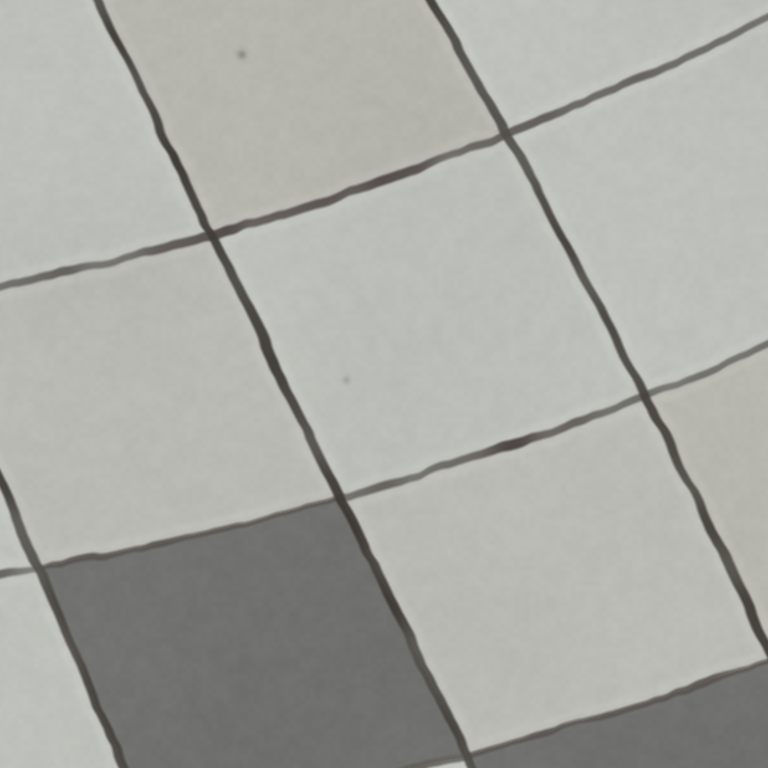
Give the GLSL for this texture, as a WebGL 2 fragment shader.

```glsl
#version 300 es
precision highp float;
// Worn pale floor tiles with two grey ones, seen at a slant, with dark uneven joints.

uniform vec2 u_resolution;
out vec4 fragColor;

const vec3 COOL_TILE = vec3(0.742, 0.753, 0.733);
const vec3 WARM_TILE = vec3(0.708, 0.704, 0.676);
const vec3 GREY_TILE = vec3(0.440, 0.442, 0.434);
const vec3 DARK_JOINT = vec3(0.215, 0.200, 0.180);
const vec3 PALE_JOINT = vec3(0.430, 0.425, 0.405);
const vec3 STAIN = vec3(0.270, 0.235, 0.230);

const float STEEP_HALF_WIDTH = 0.0052;
const float CROSS_HALF_WIDTH = 0.0050;
const float EDGE_BLUR = 0.0028;
const float WOBBLE = 0.0045;
const float MOTTLE = 0.018;
const float GRAIN = 0.014;

// Warmth of each tile: one group of four columns per row, from the top.
const mat4 WARMTH = mat4(0.0, 0.1, 1.0, 0.0,
                         0.0, 0.6, 0.2, 0.1,
                         0.2, 0.0, 0.5, 0.9,
                         0.2, 0.0, 0.0, 0.5);

float hash(vec2 p) {
    vec3 q = fract(vec3(p.xyx) * 0.1031);
    q += dot(q, q.yzx + 33.33);
    return fract((q.x + q.y) * q.z);
}

float noise(vec2 p) {
    vec2 cell = floor(p), f = fract(p);
    f = f * f * (3.0 - 2.0 * f);
    return mix(mix(hash(cell), hash(cell + vec2(1, 0)), f.x),
               mix(hash(cell + vec2(0, 1)), hash(cell + vec2(1, 1)), f.x), f.y);
}

// Horizontal position of steep joint k at depth y below the top.
float steepJoint(float k, float y) {
    float spacing = 0.4155 + 0.0725 * y - 0.0345 * y * y;
    float bow = 0.021 + 0.013 * y - 0.0345 * y * y;
    return 0.126 + 0.4895 * y + k * spacing + k * k * bow;
}

// Depth of cross joint j at horizontal position x.
float crossJoint(float j, float x) {
    float start = 0.3737 + 0.3827 * j - 0.009 * j * j;
    return start + (0.035 * j - 0.2) * x + (0.02 * j - 0.152) * x * x;
}

float wobble(float along, float seed) {
    return WOBBLE * (noise(vec2(along * 28.0, seed)) - 0.5)
         + 0.4 * WOBBLE * (noise(vec2(along * 75.0, seed + 9.0)) - 0.5);
}

float coverage(float d, float halfWidth) {
    float blur = max(EDGE_BLUR, 0.75 / min(u_resolution.x, u_resolution.y));
    return smoothstep(-blur, blur, halfWidth - abs(d));
}

bool isGrey(int column, int row) {
    return row >= 2 && column == row - 1;
}

float speck(vec2 p, vec2 center, float radius) {
    vec2 d = (p - center) / radius;
    return exp(-dot(d, d));
}

void main() {
    vec2 p = gl_FragCoord.xy / u_resolution;
    p.y = 1.0 - p.y;
    int column = 0, row = 0;
    float steepCover = 0.0, crossCover = 0.0, nearest = 1.0;
    vec3 steepColor = DARK_JOINT, crossColor = PALE_JOINT;

    // Steep joints, thicker and darker
    for (int i = 0; i < 3; i++) {
        float k = float(i) - 1.0;
        float d = (p.x - steepJoint(k, p.y)) * 0.895 + wobble(p.y, k + 5.0);
        column += int(d > 0.0);
        float wear = noise(vec2(p.y * 11.0, k + 31.0));
        float thickness = 0.72 + 0.4 * wear + 0.22 * sin(3.14159 * p.y);
        float cover = coverage(d, STEEP_HALF_WIDTH * thickness) * 0.94;
        if (cover > steepCover) {
            steepCover = cover;
            float fade = 0.55 * noise(vec2(p.y * 19.0, k + 47.0)) + 0.12 * abs(k);
            steepColor = mix(DARK_JOINT, PALE_JOINT, fade);
        }
        nearest = min(nearest, abs(d));
    }

    // Cross joints, softer, with stained stretches
    for (int i = 0; i < 3; i++) {
        float j = float(i);
        float d = (p.y - crossJoint(j, p.x)) * 0.95 + wobble(p.x, j + 15.0);
        row += int(d > 0.0);
        float wear = noise(vec2(p.x * 24.0, j + 61.0));
        float reach = mix(0.17, 0.045, min(j, 1.0));
        float stain = exp(-pow((p.x - 0.42 - 0.25 * j) / reach, 2.0));
        bool besideGrey = isGrey(column, i + 1);
        float thickness = (besideGrey ? 0.55 : 0.75) + 0.35 * wear + 0.3 * stain;
        float cover = coverage(d, CROSS_HALF_WIDTH * thickness) * (0.78 + 0.17 * wear);
        if (cover > crossCover) {
            crossCover = cover;
            float dirt = besideGrey ? 0.5 : 0.8 * stain + 0.3 * wear;
            crossColor = mix(PALE_JOINT, STAIN, min(dirt, 1.0));
        }
        nearest = min(nearest, abs(d));
    }

    // Tile faces
    bool grey = isGrey(column, row);
    vec3 color = grey ? GREY_TILE : mix(COOL_TILE, WARM_TILE, WARMTH[row][column]);
    color += MOTTLE * (noise(p * 6.0 + 3.0) - 0.5);
    color += GRAIN * (noise(p * 150.0) + noise(p * 60.0) - 1.0);
    color += (grey ? 0.0 : 0.02) * exp(-pow((nearest - 0.012) / 0.006, 2.0));
    color -= 0.16 * speck(p, vec2(0.315, 0.071), 0.006);
    color -= 0.09 * speck(p, vec2(0.451, 0.495), 0.005);

    // Joints over tiles
    color = mix(color, crossColor, crossCover);
    color = mix(color, steepColor, steepCover);
    fragColor = vec4(color, 1.0);
}
```
